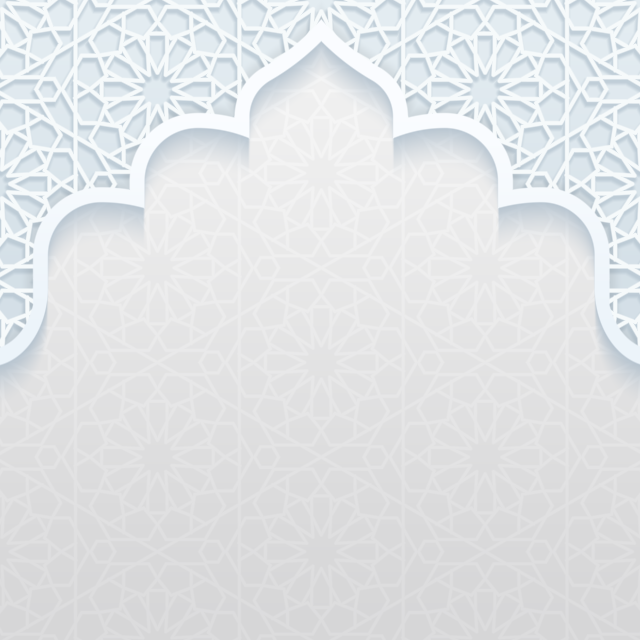
A WebGL 1 fragment shader for this background:

```glsl
precision highp float;
uniform vec2 u_resolution;

const float PI = 3.14159265;

float segment(vec2 p, vec2 a, vec2 b) {
  vec2 ab = b - a;
  return length(p - a - ab * clamp(dot(p - a, ab) / dot(ab, ab), 0.0, 1.0));
}

// Distance to the strapwork: twelve-petal rosettes on a hexagonal lattice
float strapwork(vec2 p) {
  const float spacing = 0.2956;
  vec2 period = vec2(1.73205, 1.0);
  vec2 q = p / spacing;
  vec2 a = mod(q + 0.5 * period, period) - 0.5 * period;
  vec2 b = mod(q, period) - 0.5 * period;
  vec2 cell = dot(a, a) < dot(b, b) ? a : b;

  // Fold into a 30 degree wedge, then a 15 degree one for the rosette
  float radius = length(cell);
  float angle = atan(abs(cell.x), abs(cell.y) + 1e-6);
  angle = abs(mod(angle + PI / 6.0, PI / 3.0) - PI / 6.0);
  vec2 wedge = radius * vec2(cos(angle), sin(angle));
  float halfAngle = min(angle, PI / 6.0 - angle);
  vec2 petal = radius * vec2(cos(halfAngle), sin(halfAngle));

  // Petals and the pentagons around them
  float d = segment(petal, vec2(0.088, 0.0), vec2(0.189, 0.051));
  d = min(d, segment(petal, vec2(0.189, 0.051), vec2(0.295, 0.051)));
  d = min(d, segment(petal, vec2(0.295, 0.0), vec2(0.295, 0.051)));
  d = min(d, segment(petal, vec2(0.269, 0.072), vec2(0.357, 0.0)));
  d = min(d, segment(petal, vec2(0.357, 0.0), vec2(0.436, 0.046)));

  // Long straps between rosettes and the small hexagons
  d = min(d, segment(wedge, vec2(0.436, 0.046), vec2(0.436, 0.255)));
  d = min(d, segment(wedge, vec2(0.375, 0.2165), vec2(0.5, 0.0)));
  vec2 h = abs(wedge - vec2(0.5, 0.2887));
  d = min(d, abs(max(h.x, h.x * 0.5 + h.y * 0.866) - 0.055));
  return d * spacing;
}

// Scallop with a round outer shoulder and a flatter inner side
float scallop(vec2 p, vec2 center, float r, float innerRadius) {
  vec2 q = p - center;
  if (q.x < 0.0) return length(q - vec2(0.0, innerRadius - r)) - innerRadius;
  return q.y < 0.0 ? length(q) - r : q.x - r;
}

// Signed distance to the opening; p.x runs from the axis, p.y from the top
float arch(vec2 p) {
  // Pointed crown: convex shoulder joined to a concave sweep
  vec2 q = p - vec2(0.047, 0.182);
  float d;
  if (dot(q, vec2(0.866, 0.5)) > 0.0) {
    d = q.y < 0.0 ? length(q) - 0.065 : q.x - 0.065;
  } else {
    d = 0.378 - length(q - 0.443 * vec2(0.5, -0.866));
  }
  d = min(d, scallop(p, vec2(0.193, 0.283), 0.083, 0.21));
  d = min(d, scallop(p, vec2(0.344, 0.399), 0.083, 0.25));
  // Flared foot
  if (p.y > 0.449) {
    vec2 foot = (p - vec2(0.521, 0.449)) / vec2(0.094, 0.124);
    d = min(d, p.x > 0.521 ? 0.573 - p.y : (1.0 - length(foot)) * 0.108);
  }
  return d;
}

void main() {
  vec2 uv = gl_FragCoord.xy / u_resolution;
  float aa = 1.0 / min(u_resolution.x, u_resolution.y);
  vec2 p = vec2(abs(uv.x - 0.502), 1.0 - uv.y);
  float d = arch(p);

  // Pale panel with faint strapwork
  vec3 panel = mix(vec3(0.835, 0.835, 0.84), vec3(0.945), smoothstep(-0.1, 1.0, uv.y));
  float faint = strapwork(uv - vec2(0.502, 0.4336));
  panel += 0.024 * (1.0 - smoothstep(0.0025 - aa, 0.0025 + aa, faint));

  // Shadow falling straight down from the rim
  float shade = 0.0;
  for (int i = 0; i < 16; i++) {
    vec2 above = p - vec2(0.0, 0.0042 * float(i));
    shade += smoothstep(-0.002, 0.003, arch(above)) / 16.0;
  }
  panel = mix(panel, vec3(0.67, 0.735, 0.79), 0.85 * pow(shade, 1.5));

  // Raised white lattice over a cool field
  vec2 latticePos = uv - vec2(0.502, 0.417);
  float strap = strapwork(latticePos);
  float strapShadow = strapwork(latticePos + vec2(0.002, 0.006));
  vec3 lattice = mix(vec3(0.83, 0.875, 0.905), vec3(0.89, 0.925, 0.945), smoothstep(0.5, 1.0, uv.y));
  lattice = mix(lattice, vec3(0.71, 0.77, 0.815), 0.75 * (1.0 - smoothstep(0.001, 0.009, strapShadow)));
  lattice *= 1.0 - 0.08 * (1.0 - smoothstep(0.02, 0.045, d));
  lattice = mix(lattice, vec3(0.965, 0.98, 0.985), 1.0 - smoothstep(0.0033 - aa, 0.0033 + aa, strap));

  // White rim between the two
  vec3 rim = mix(vec3(0.925, 0.955, 0.98), vec3(0.98, 0.99, 1.0), smoothstep(0.45, 0.85, uv.y));
  vec3 color = mix(rim, lattice, smoothstep(-aa, aa, d - 0.0235));
  color = mix(panel, color, smoothstep(-aa, aa, d));
  gl_FragColor = vec4(color, 1.0);
}
```
